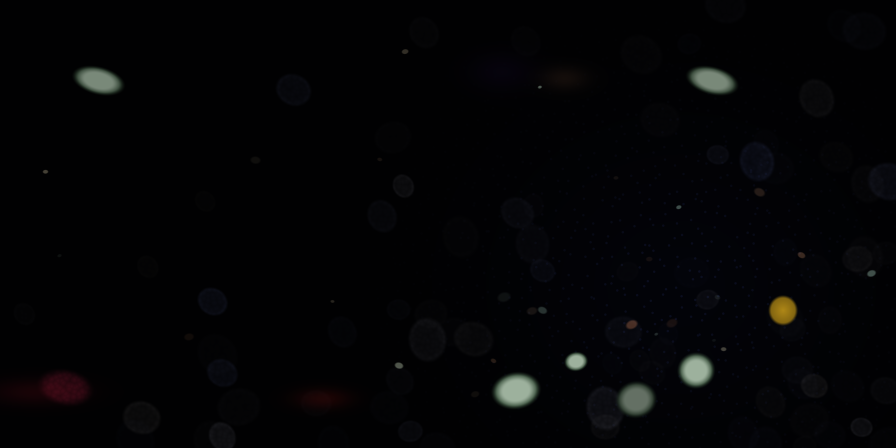
Reproduce this background procedurally as a Shadertoy shader.

```glsl
// Dim, out-of-focus lights floating over a nearly black night backdrop.
// Scattered ellipses form the faint bokeh and sparks; cellular noise mottles
// them, while a few brighter lights and coloured glows give the accents.

const vec3 NIGHT = vec3(0.004, 0.004, 0.007);
const vec3 PALE = vec3(0.56, 0.63, 0.56);
const vec3 GREEN_RIM = vec3(0.19, 0.27, 0.20);
const vec3 AMBER = vec3(0.62, 0.48, 0.08);

vec3 hash3(float n) {
    return fract(sin(vec3(n, n + 17.3, n + 41.7) * 12.9898) * 43758.545);
}

vec2 hash2(vec2 cell) {
    vec2 k = vec2(dot(cell, vec2(127.1, 311.7)), dot(cell, vec2(269.5, 183.3)));
    return fract(sin(k) * 43758.545);
}

// Distance to the nearest jittered point, in cell widths.
float cellular(vec2 p) {
    vec2 cell = floor(p), f = fract(p);
    float nearest = 2.0;
    for (int y = -1; y <= 1; y++)
    for (int x = -1; x <= 1; x++) {
        vec2 o = vec2(x, y);
        nearest = min(nearest, length(o + hash2(cell + o) - f));
    }
    return nearest;
}

// Normalised radius: 1 on the outline of a tilted ellipse.
float ellipse(vec2 p, vec2 centre, vec2 radii, float tilt) {
    float c = cos(tilt), s = sin(tilt);
    return length(mat2(c, -s, s, c) * (p - centre) / radii);
}

float cover(float d, float soft) {
    return 1.0 - smoothstep(1.0 - soft, 1.0 + soft, d);
}

float glow(vec2 p, vec2 centre, vec2 radii) {
    vec2 q = (p - centre) / radii;
    return exp(-dot(q, q));
}

// Faint discs with a thin rim, denser toward the lower right.
vec3 faintBokeh(vec2 p, float width, float mottle) {
    vec3 sum = vec3(0.0);
    for (int i = 0; i < 80; i++) {
        vec3 place = hash3(float(i) + 3.1), look = hash3(float(i) + 211.7);
        vec2 centre = vec2(width * pow(place.x, 0.65), pow(place.y, 1.5));
        float radius = mix(0.024, 0.048, place.z);
        float d = ellipse(p, centre, radius * vec2(1.0, 0.86), look.x * 2.0 - 1.6);
        float rim = smoothstep(0.65, 0.95, d);
        vec3 tint = mix(vec3(0.45, 0.55, 1.0), vec3(1.0, 0.95, 0.85), look.y);
        float level = 0.012 + 0.065 * pow(look.z, 4.0);
        sum += tint * level * cover(d, 0.12) * (0.75 + 0.35 * rim) * mottle;
    }
    return sum;
}

// Small sharp lights, mostly dim, some warm.
vec3 sparks(vec2 p, float width, float pixel) {
    vec3 sum = vec3(0.0);
    for (int i = 0; i < 26; i++) {
        vec3 place = hash3(float(i) + 530.3), look = hash3(float(i) + 719.9);
        vec2 centre = vec2(width * place.x, 0.12 + 0.78 * place.y);
        float radius = mix(0.004, 0.015, place.z * place.z);
        float d = ellipse(p, centre, radius * vec2(1.0, 0.72), look.x - 0.5);
        vec3 tint = mix(vec3(0.8, 1.0, 0.9), vec3(1.0, 0.5, 0.25), look.y * look.y);
        sum += tint * (0.06 + 0.4 * pow(look.z, 3.0)) * cover(d, max(0.3, pixel / radius));
    }
    return sum;
}

// A bright light: pale core, green rim and a weak halo.
vec3 brightLight(vec3 base, vec2 p, vec2 centre, vec2 radii, float tilt, float level) {
    float d = ellipse(p, centre, radii, tilt);
    vec3 light = mix(PALE, GREEN_RIM, smoothstep(0.55, 1.05, d)) * level;
    base += vec3(0.03, 0.06, 0.035) * level * exp(-3.0 * d * d);
    return mix(base, light, cover(d, 0.16));
}

void mainImage(out vec4 fragColor, in vec2 fragCoord) {
    vec2 p = fragCoord / iResolution.y;
    float width = iResolution.x / iResolution.y, pixel = 1.0 / iResolution.y;
    float mottle = 1.15 - 0.45 * cellular(p * 95.0);

    // Blue haze, speckled with fine dust
    float haze = glow(p, vec2(0.76 * width, 0.36), vec2(0.38, 0.34));
    vec3 col = NIGHT + vec3(0.004, 0.007, 0.024) * haze;
    float dust = 1.0 - smoothstep(0.04, 0.14, cellular(p * 34.0));
    col += vec3(0.03, 0.04, 0.09) * dust * haze;

    // Coloured glows
    col += vec3(0.09, 0.008, 0.018) * glow(p, vec2(0.04 * width, 0.125), vec2(0.10, 0.028));
    col += vec3(0.11, 0.012, 0.008) * glow(p, vec2(0.36 * width, 0.11), vec2(0.06, 0.022));
    col += vec3(0.07, 0.045, 0.03) * glow(p, vec2(0.63 * width, 0.825), vec2(0.05, 0.025));
    col += vec3(0.018, 0.006, 0.04) * glow(p, vec2(0.56 * width, 0.84), vec2(0.07, 0.04));

    col += faintBokeh(p, width, mottle) + sparks(p, width, pixel);

    // A pair of slanted streaks high up, and a staggered row low down
    for (int i = 0; i < 2; i++) {
        vec2 centre = vec2((0.11 + 0.685 * float(i)) * width, 0.82);
        col = brightLight(col, p, centre, vec2(0.054, 0.028), -0.25, 0.85);
    }
    for (int i = 0; i < 4; i++) {
        float k = float(i), odd = mod(k, 2.0);
        vec2 centre = vec2((0.576 + 0.067 * k) * width, 0.128 + 0.075 * odd - 0.01 * k);
        float radius = i == 1 ? 0.024 : 0.05 - 0.004 * k;
        col = brightLight(col, p, centre, radius * vec2(1.0, 0.75 + 0.07 * k), 0.15, i == 2 ? 0.7 : 1.1);
    }

    // Amber and crimson accents
    float amber = ellipse(p, vec2(0.874 * width, 0.307), vec2(0.03, 0.031), 0.0);
    col = mix(col, AMBER * (1.1 - 0.3 * amber), cover(amber, 0.15));
    float crimson = ellipse(p, vec2(0.073 * width, 0.135), vec2(0.052, 0.034), -0.2);
    col += vec3(0.15, 0.025, 0.055) * cover(crimson, 0.3) * mottle;

    fragColor = vec4(col, 1.0);
}
```
